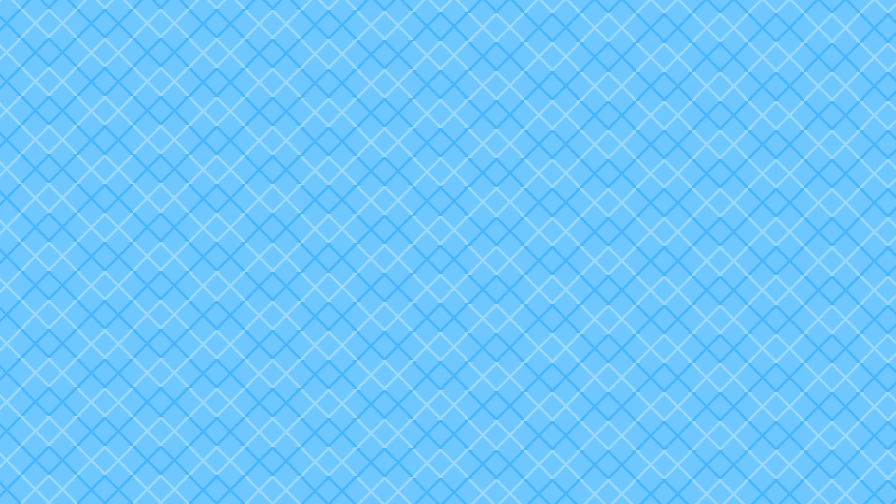
Write a Shadertoy shader that draws this pattern.

```glsl
float hash(float n) {
    n = fract(n * 0.1031);
    n *= n + 33.33;
    return fract(n * (n + n));
}

// Distance to a pair of crosses side by side, folded into one quadrant
float crossPair(vec2 q) {
    float inner = abs(abs(q.x - 0.465) - q.y);
    float outer = abs(q.x + 0.465 - q.y);
    return min(inner, outer) * 0.7071;
}

// Distance to the short dash at each cell corner
float cornerDash(vec2 q) {
    return length(vec2(max(abs(q.x - 0.89) - 0.05, 0.0), q.y - 0.47));
}

void mainImage(out vec4 fragColor, in vec2 fragCoord) {
    // One unit is the height of a row; rows count down from the top
    float pixel = 17.3 / iResolution.y;
    vec2 p = vec2(fragCoord.x, iResolution.y - fragCoord.y) * pixel;
    vec2 cellSize = vec2(1.92, 1.0);
    p -= vec2(0.72, 0.3);

    // Columns sink gradually, each with a little jitter
    float column = floor(p.x / cellSize.x);
    p.y -= 0.16 * smoothstep(1.0, 11.0, column);
    p.y -= 0.02 * (hash(column + 17.0) - 0.5);

    vec2 cell = floor(p / cellSize);
    vec2 q = abs(p - (cell + 0.5) * cellSize);

    // Pale and deep cells alternate as a checkerboard
    bool pale = mod(cell.x + cell.y, 2.0) < 0.5;
    vec3 lineColor = pale ? vec3(0.605, 0.85, 1.0) : vec3(0.28, 0.715, 1.0);

    float cover = 1.0 - smoothstep(-0.5, 0.5, (crossPair(q) - 0.041) / pixel);
    float dash = 1.0 - smoothstep(-0.5, 0.5, (cornerDash(q) - 0.025) / pixel);
    cover = max(cover, 0.7 * dash);

    fragColor = vec4(mix(vec3(0.43, 0.78, 1.0), lineColor, cover), 1.0);
}
```
